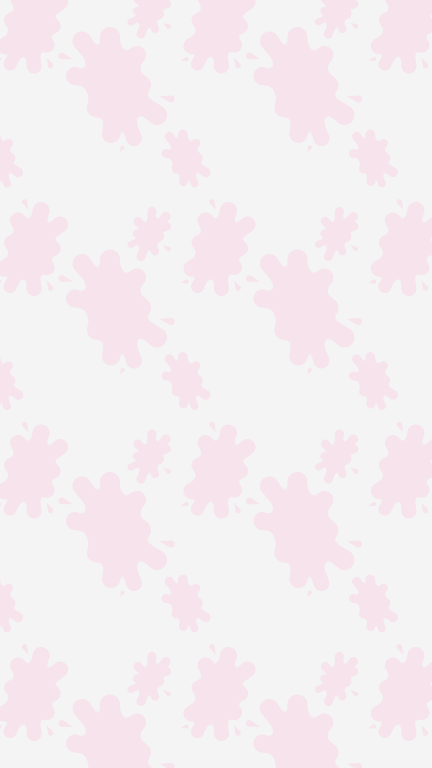
Write a Shadertoy shader that draws this pattern.

```glsl
const vec2 PERIOD = vec2(187.4, 222.5);

// Lobe tips around each splat centre: x, y (downwards), radius
const vec3 LARGE[9] = vec3[9](
    vec3(-33, -44, 9.5), vec3(-5, -48, 10), vec3(22, -30, 9),
    vec3(27, 0, 9), vec3(42, 30, 10), vec3(19, 53, 8),
    vec3(-4, 49, 9), vec3(-19, 23, 9), vec3(-40, -9, 9));
const vec3 MEDIUM[9] = vec3[9](
    vec3(10, -38, 8.5), vec3(29, -24, 8), vec3(22, 0, 7.5),
    vec3(16, 19, 7.5), vec3(3, 40, 7.5), vec3(-21, 38, 6.5),
    vec3(-27, 20, 8), vec3(-20, -6, 7), vec3(-13, -28, 8));
const vec3 SMALL[9] = vec3[9](
    vec3(2, -23, 4.5), vec3(16, -18, 4.5), vec3(17, -8, 4),
    vec3(9, 2, 5), vec3(5, 17, 4), vec3(-9, 22, 4.5),
    vec3(-19, 10, 3.5), vec3(-13, -1, 4), vec3(-12, -13, 4.5));

// Droplets: blunt end, then vector to the pointed end
const vec4 DROPS[7] = vec4[7](
    vec4(171, 99, -11, -2.5), vec4(122.5, 147.5, -2, 4),
    vec4(62, 56, 10, 3), vec4(212, 202, 3.5, 7),
    vec4(238, 288, -3.5, -7), vec4(186.5, 281.5, -5, 1.5),
    vec4(168.5, 249, -5, -3.5));

vec2 wrap(vec2 p) {
    return p - PERIOD * round(p / PERIOD);
}

float smoothMin(float a, float b, float k) {
    float h = max(k - abs(a - b), 0.0) / k;
    return min(a, b) - h * h * k * 0.25;
}

// Segment whose radius runs from r0 at a to r1 at a + v
float taper(vec2 p, vec2 a, vec2 v, float r0, float r1) {
    float h = clamp(dot(p - a, v) / dot(v, v), 0.0, 1.0);
    return length(p - a - v * h) - mix(r0, r1, h);
}

// Tilted oval body with round-tipped fingers blended into it
float splat(vec2 p, vec3 lobes[9], vec2 core, float tilt) {
    float c = cos(tilt), s = sin(tilt);
    vec2 q = vec2(p.x * c - p.y * s, p.x * s + p.y * c);
    float d = (length(q / core) - 1.0) * core.x;
    for (int i = 0; i < 9; i++) {
        vec3 lobe = lobes[i];
        float finger = taper(p, lobe.xy * 0.45, lobe.xy * 0.55, lobe.z * 0.8, lobe.z);
        d = smoothMin(d, finger, core.x * 0.22);
    }
    return d;
}

void mainImage(out vec4 fragColor, in vec2 fragCoord) {
    // The canvas is 432 units wide, measured down from the top
    float pixel = 432.0 / iResolution.x;
    vec2 p = vec2(fragCoord.x, iResolution.y - fragCoord.y) * pixel;

    // Four splats per tile
    float d = splat(wrap(p - vec2(115, 85)), LARGE, vec2(29, 41), 0.3);
    d = min(d, splat(wrap(p - vec2(218.5, 248.5)), MEDIUM, vec2(22, 31), -0.25));
    d = min(d, splat(wrap(p - vec2(150, 234.5)), SMALL, vec2(11, 17), -0.45));
    float shrink = 0.485;
    d = min(d, shrink * splat(wrap(p - vec2(185.3, 157.8)) / shrink, LARGE, vec2(29, 41), 0.3));

    // Loose droplets
    for (int i = 0; i < 7; i++) {
        vec4 drop = DROPS[i];
        float r = 0.8 + 0.25 * length(drop.zw);
        d = min(d, taper(wrap(p - drop.xy), vec2(0), drop.zw, r, 0.2));
    }

    float ink = smoothstep(0.6, -0.6, d / pixel);
    fragColor = vec4(mix(vec3(0.957), vec3(0.965, 0.89, 0.922), ink), 1.0);
}
```
